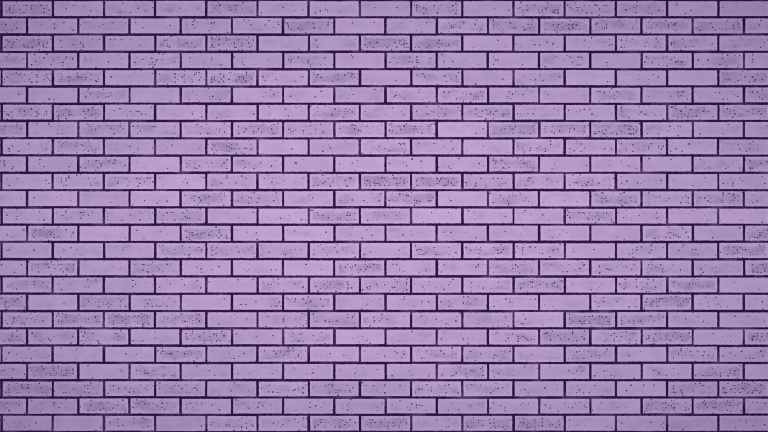
Write a Shadertoy shader that draws this texture.

```glsl
// Lilac running-bond brick wall with dark joints, worn faces and speckles.

#define COLUMNS 15.0
#define ROWS 25.0
#define JOINT 0.0052        // joint width, in canvas heights
#define CORNER 0.0012       // brick corner radius
#define LAY_JITTER 0.0005   // unevenness of each brick's size and position
#define WEAR 0.75           // strength of the darker worn centres
#define SPECKLE 0.30        // chance of a pit in the most pitted bricks
#define VIGNETTE 0.11

const vec3 LIGHT_FACE = vec3(0.775, 0.660, 0.835);
const vec3 MID_FACE   = vec3(0.680, 0.580, 0.760);
const vec3 WORN_FACE  = vec3(0.560, 0.475, 0.650);
const vec3 MORTAR     = vec3(0.370, 0.270, 0.420);
const vec3 SHADOW     = vec3(0.170, 0.085, 0.225);

vec2 hash2(vec2 p) {
    vec3 q = fract(p.xyx * vec3(0.1031, 0.1030, 0.0973));
    q += dot(q, q.yzx + 33.33);
    return fract((q.xx + q.yz) * q.zy);
}

float gradientDot(vec2 corner, vec2 offset) {
    float angle = 6.2832 * hash2(corner).x;
    return dot(vec2(cos(angle), sin(angle)), offset);
}

// Gradient noise, roughly -0.7 to 0.7
float noise(vec2 p) {
    vec2 i = floor(p), f = fract(p);
    vec2 u = f * f * f * (f * (f * 6.0 - 15.0) + 10.0);
    vec2 e = vec2(0.0, 1.0);
    return mix(mix(gradientDot(i, f), gradientDot(i + e.yx, f - e.yx), u.x),
               mix(gradientDot(i + e.xy, f - e.xy), gradientDot(i + 1.0, f - 1.0), u.x), u.y);
}

float fbm(vec2 p) {
    float sum = 0.0, amp = 0.6;
    for (int i = 0; i < 3; i++) {
        sum += amp * noise(p);
        p = p * 2.03 + 17.1;
        amp *= 0.5;
    }
    return sum;
}

float roundBox(vec2 p, vec2 halfSize, float radius) {
    vec2 q = abs(p) - halfSize + radius;
    return length(max(q, 0.0)) + min(max(q.x, q.y), 0.0) - radius;
}

// Small dark pits scattered on two jittered grids
float pits(vec2 p, float chance, float pixel) {
    float mask = 0.0;
    for (int i = 0; i < 2; i++) {
        float scale = 115.0 + 60.0 * float(i);
        vec2 g = p * scale + 31.7 * float(i);
        vec2 id = floor(g);
        vec2 pick = hash2(id + 5.3);
        vec2 center = 0.3 + 0.4 * hash2(id + 71.9);
        float d = length(fract(g) - center) / scale;
        float radius = mix(0.0008, 0.0019, pick.y);
        float dotMask = 1.0 - smoothstep(radius - 0.5 * pixel, radius + 0.5 * pixel, d);
        mask = max(mask, dotMask * step(pick.x, chance) * mix(0.5, 1.0, pick.y));
    }
    return mask;
}

void mainImage(out vec4 fragColor, in vec2 fragCoord) {
    vec2 uv = fragCoord / iResolution.xy;
    vec2 canvas = vec2(iResolution.x / iResolution.y, 1.0);
    vec2 p = uv * canvas;
    float pixel = 1.0 / iResolution.y;

    // Running bond: odd rows shift by half a brick
    vec2 size = canvas / vec2(COLUMNS, ROWS);
    vec2 cell = uv * vec2(COLUMNS, ROWS);
    cell.x += 0.5 * mod(floor(cell.y), 2.0) - 0.03;
    vec2 id = floor(cell);
    vec2 tone = hash2(id + 11.0);
    vec2 lay = hash2(id + 47.0) - 0.5;

    // Brick outline with slightly ragged edges
    vec2 local = (fract(cell) - 0.5) * size + lay * 2.0 * LAY_JITTER;
    vec2 halfSize = 0.5 * (size - JOINT) + lay.yx * LAY_JITTER;
    float dist = roundBox(local, halfSize, CORNER) + 0.0007 * noise(p * 130.0);
    float soft = max(0.7 * pixel, 0.001);
    float brick = 1.0 - smoothstep(-soft, soft, dist);

    // Face: pale rim around a mottled, worn centre
    float cloud = fbm(p * vec2(22.0, 40.0) + tone * 50.0);
    float grain = fbm(p * 150.0);
    float core = smoothstep(0.002, 0.010, -dist + 0.006 * cloud);
    float wear = core * WEAR * (0.30 + 0.55 * tone.x + 0.9 * cloud + 0.35 * grain);
    vec3 face = mix(LIGHT_FACE, MID_FACE, clamp(0.15 + 0.35 * tone.y + wear, 0.0, 1.0));
    face = mix(face, WORN_FACE, clamp(1.4 * wear - 0.65, 0.0, 0.8));
    face *= 1.0 + 0.05 * grain;
    float chance = SPECKLE * (0.12 + 0.88 * tone.x * tone.x) * (0.3 + 0.7 * core);
    face = mix(face, SHADOW, 0.65 * pits(p, chance, pixel));

    // Joints: deep shadow with paler mortar in places
    float filled = smoothstep(-0.1, 0.6, noise(p * 19.0) + 0.4 * grain);
    vec3 joint = mix(SHADOW, MORTAR, 0.85 * filled);

    // Soft light, brightest near the middle
    vec3 color = mix(joint, face, brick);
    vec2 fromCenter = 2.0 * uv - 1.0;
    color *= 1.03 - VIGNETTE * dot(fromCenter, fromCenter) * vec3(1.0, 1.0, 0.75);
    fragColor = vec4(clamp(color, 0.0, 1.0), 1.0);
}
```
